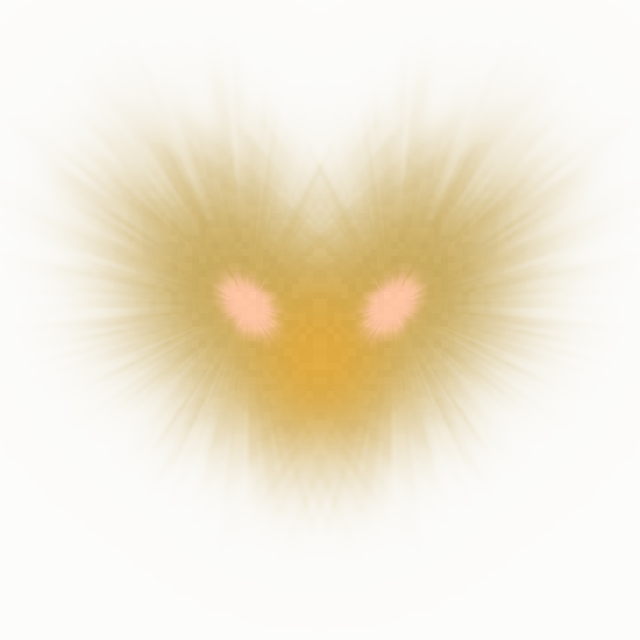
A WebGL 2 fragment shader for this background:

```glsl
#version 300 es
precision highp float;

uniform vec2 u_resolution;
out vec4 fragColor;

const float TAU = 6.2831853;

// Palette
const vec3 PAPER = vec3(0.988, 0.988, 0.985);
const vec3 OCHRE = vec3(0.79, 0.67, 0.37);
const vec3 AMBER = vec3(0.89, 0.67, 0.24);
const vec3 PEACH = vec3(0.99, 0.77, 0.63);

// Layout, mirrored about x = 0
const vec2 EYE = vec2(0.112, 0.522);
const vec2 WING_ROOT = vec2(0.0, 0.45);
const vec2 WING_TIP = vec2(0.13, 0.545);
const vec2 WING_DIR = vec2(0.62, 0.785);
const vec2 AMBER_CENTER = vec2(0.0, 0.445);
const vec2 AMBER_RADIUS = vec2(0.105, 0.115);
const vec2 EYE_RADIUS = vec2(0.057, 0.037);

// Falloff and texture
const float HALO_RADIUS = 0.178;
const float HALO_POWER = 2.6;
const float TAIL_AMOUNT = 0.1;
const float TAIL_LENGTH = 0.15;
const float WING_STRETCH = 0.22;
const float COARSE_RAYS = 70.0;
const float FINE_RAYS = 190.0;
const float RAY_STRENGTH = 0.36;
const float MOSAIC_CELLS = 90.0;
const float GRAIN_CELLS = 300.0;

float hash(vec2 p) {
    vec3 q = fract(p.xyx * 0.1031);
    q += dot(q, q.yzx + 33.33);
    return fract((q.x + q.y) * q.z);
}

// Value noise that repeats along x
float ringNoise(vec2 p, float period) {
    vec2 cell = floor(p);
    vec2 f = fract(p);
    f = f * f * (3.0 - 2.0 * f);
    float x0 = mod(cell.x, period);
    float x1 = mod(cell.x + 1.0, period);
    float low = mix(hash(vec2(x0, cell.y)), hash(vec2(x1, cell.y)), f.x);
    float high = mix(hash(vec2(x0, cell.y + 1.0)), hash(vec2(x1, cell.y + 1.0)), f.x);
    return mix(low, high, f.y);
}

// Radial fibres, from -0.5 to 0.5
float rays(vec2 offset) {
    float radius = length(offset);
    float turn = atan(offset.y, offset.x) / TAU + 0.5;
    float coarse = ringNoise(vec2(turn * COARSE_RAYS, radius * 5.0), COARSE_RAYS);
    float fine = ringNoise(vec2(turn * FINE_RAYS, radius * 9.0 + 20.0), FINE_RAYS);
    return (mix(coarse, fine, 0.5) - 0.5) * smoothstep(0.0, 0.06, radius);
}

float segmentDistance(vec2 p, vec2 a, vec2 b) {
    vec2 ab = b - a;
    return length(p - a - ab * clamp(dot(p - a, ab) / dot(ab, ab), 0.0, 1.0));
}

float gaussian(vec2 v) {
    return exp(-dot(v, v));
}

void main() {
    vec2 p = (gl_FragCoord.xy - 0.5 * u_resolution) / min(u_resolution.x, u_resolution.y);
    p.y += 0.5;
    vec2 folded = vec2(abs(p.x), p.y);
    vec2 fromEye = folded - EYE;

    // Fibres from both eyes cross along the axis
    float fibre = 0.0;
    float total = 0.0;
    for (int i = 0; i < 2; i++) {
        float side = float(i) * 2.0 - 1.0;
        vec2 offset = vec2(p.x * side, p.y) - EYE;
        float weight = 1.0 / (dot(offset, offset) + 0.01);
        fibre += weight * rays(offset);
        total += weight;
    }
    fibre /= total;

    // Ochre halo around a soft V, drawn out along the wings
    vec2 soft = vec2(sqrt(p.x * p.x + 0.0004), p.y);
    float dist = segmentDistance(soft, WING_ROOT, WING_TIP);
    float along = max(dot(fromEye / max(length(fromEye), 0.001), WING_DIR), 0.0);
    dist *= 1.0 - WING_STRETCH * pow(along, 4.0) * smoothstep(0.0, 0.12, length(fromEye));
    dist *= 1.0 + RAY_STRENGTH * fibre;
    float halo = exp(-pow(dist / HALO_RADIUS, HALO_POWER));
    float tail = TAIL_AMOUNT * exp(-dist / TAIL_LENGTH) * (1.0 + fibre);
    vec3 color = mix(PAPER, OCHRE, min(halo + tail * (1.0 - halo), 1.0));

    // Amber heart
    float heart = gaussian((folded - AMBER_CENTER) / AMBER_RADIUS);
    color = mix(color, AMBER, 0.9 * heart);

    // Slanted peach eyes with feathered edges
    vec2 slanted = vec2(dot(fromEye, WING_DIR), dot(fromEye, vec2(-WING_DIR.y, WING_DIR.x)));
    float glow = gaussian(slanted / EYE_RADIUS) * (1.0 + 0.9 * fibre);
    color = mix(color, PEACH, smoothstep(0.08, 0.75, glow));

    // Mosaic patches and fine grain within the halo
    float mosaic = hash(floor(folded * MOSAIC_CELLS) + 7.0) - 0.5;
    float grain = hash(floor(folded * GRAIN_CELLS) + 31.0) - 0.5;
    color += halo * (0.025 * mosaic + 0.02 * grain * (1.0 - halo));
    fragColor = vec4(clamp(color, 0.0, 1.0), 1.0);
}
```
